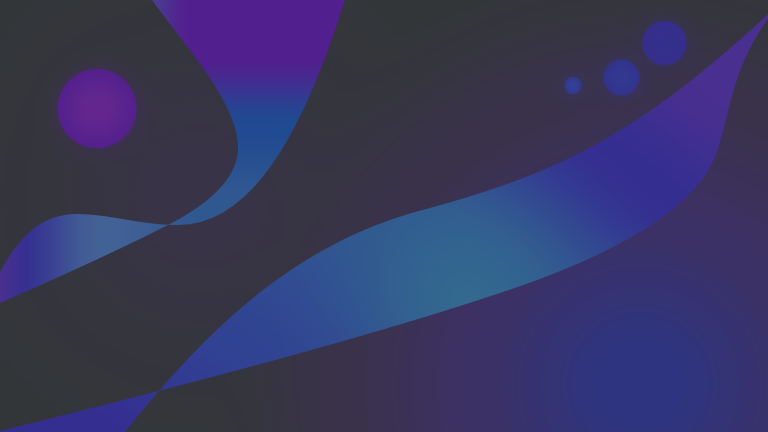
This background is drawn by a WebGL 2 fragment shader. Its source:

```glsl
#version 300 es
precision highp float;
// Two twisted ribbons and a few glowing discs over a dark, softly lit backdrop.
// Ribbons are even-odd fills between cubic curves; their sheen and the backdrop
// are smooth colour ramps. Lengths are in a layout grid 432 units high.

uniform vec2 u_resolution;
out vec4 fragColor;

const float GRID_HEIGHT = 432.0;
const int CURVE_STEPS = 20;

// Backdrop, from the heart of the lower right glow outwards
const vec2 GLOW_CENTRE = vec2(640.0, 47.0);
const vec3 GLOW_BLUE = vec3(0.180, 0.205, 0.500);
const vec3 GLOW_PURPLE = vec3(0.238, 0.190, 0.390);
const vec3 GLOW_HAZE = vec3(0.225, 0.197, 0.290);
const vec3 NIGHT = vec3(0.200, 0.212, 0.222);
const vec2 HAZE_CENTRE = vec2(200.0, 235.0);

// Ribbon colours
const vec3 VIOLET = vec3(0.320, 0.120, 0.555);
const vec3 PURPLE = vec3(0.285, 0.185, 0.560);
const vec3 INDIGO = vec3(0.205, 0.180, 0.570);
const vec3 BLUE = vec3(0.190, 0.260, 0.575);
const vec3 AZURE = vec3(0.125, 0.290, 0.570);
const vec3 STEEL = vec3(0.190, 0.345, 0.565);
const vec3 PALE = vec3(0.260, 0.380, 0.585);
const vec3 TEAL = vec3(0.200, 0.415, 0.560);
const vec2 TEAL_CENTRE = vec2(465.0, 130.0);

// Discs: centre and radius, then core and rim colours
const int DISC_COUNT = 4;
const vec3 DISCS[DISC_COUNT] = vec3[](vec3(97.0, 323.5, 39.5),
    vec3(664.5, 389.0, 22.0), vec3(621.5, 354.5, 18.0), vec3(573.0, 346.5, 8.5));
const vec3 DISC_CORES[DISC_COUNT] = vec3[](vec3(0.39, 0.15, 0.56),
    vec3(0.20, 0.19, 0.55), vec3(0.20, 0.22, 0.56), vec3(0.20, 0.25, 0.58));
const vec3 DISC_RIMS[DISC_COUNT] = vec3[](vec3(0.33, 0.13, 0.55),
    vec3(0.21, 0.18, 0.54), vec3(0.20, 0.20, 0.55), vec3(0.20, 0.22, 0.55));

// Outline being filled: distance to it, and whether the point lies inside
struct Fill { float dist; bool inside; };

vec2 cubic(vec2 a, vec2 b, vec2 c, vec2 d, float t) {
    float s = 1.0 - t;
    return s * s * s * a + 3.0 * s * t * (s * b + t * c) + t * t * t * d;
}

// Adds one curved edge; each crossing to the right flips the inside state
void addEdge(inout Fill fill, vec2 p, vec2 a, vec2 b, vec2 c, vec2 d) {
    vec2 from = a;
    for (int i = 1; i <= CURVE_STEPS; i++) {
        vec2 to = cubic(a, b, c, d, float(i) / float(CURVE_STEPS));
        vec2 along = to - from, rel = p - from;
        float h = clamp(dot(rel, along) / dot(along, along), 0.0, 1.0);
        fill.dist = min(fill.dist, length(rel - along * h));
        if ((from.y > p.y) != (to.y > p.y) && rel.x < along.x * rel.y / along.y)
            fill.inside = !fill.inside;
        from = to;
    }
}

float coverage(Fill fill, float pixel) {
    return clamp(0.5 + (fill.inside ? fill.dist : -fill.dist) / pixel, 0.0, 1.0);
}

float bell(vec2 p, vec2 centre, float radius) {
    vec2 q = (p - centre) / radius;
    return exp(-dot(q, q));
}

vec3 backdrop(vec2 p) {
    float d = length(p - GLOW_CENTRE);
    vec3 col = mix(GLOW_BLUE, GLOW_PURPLE, smoothstep(20.0, 185.0, d));
    col = mix(col, GLOW_HAZE, smoothstep(160.0, 310.0, d));
    col = mix(col, NIGHT, smoothstep(290.0, 430.0, d));
    return mix(col, GLOW_HAZE, 0.85 * bell(p, HAZE_CENTRE, 150.0) * smoothstep(250.0, 400.0, d));
}

vec3 upperSheen(vec2 p) {
    vec3 drop = mix(STEEL, AZURE, smoothstep(225.0, 310.0, p.y));
    drop = mix(drop, VIOLET, smoothstep(305.0, 378.0, p.y));
    vec3 tail = mix(PURPLE, INDIGO, smoothstep(0.0, 30.0, p.x));
    tail = mix(tail, PALE, smoothstep(15.0, 100.0, p.x));
    return mix(tail, drop, smoothstep(110.0, 195.0, p.x));
}

vec3 lowerSheen(vec2 p) {
    float t = dot(p, vec2(0.6, 0.8));
    vec3 col = mix(INDIGO, BLUE, smoothstep(60.0, 220.0, t));
    col = mix(col, STEEL, smoothstep(200.0, 410.0, t));
    col = mix(col, INDIGO, smoothstep(430.0, 585.0, t));
    col = mix(col, PURPLE, smoothstep(590.0, 700.0, t));
    return mix(col, TEAL, 0.9 * bell(p, TEAL_CENTRE, 95.0));
}

void main() {
    float pixel = GRID_HEIGHT / u_resolution.y;
    vec2 p = gl_FragCoord.xy * pixel;
    vec3 col = backdrop(p);

    // Discs with a faint halo
    for (int i = 0; i < DISC_COUNT; i++) {
        float r = DISCS[i].z, d = length(p - DISCS[i].xy);
        col = mix(col, DISC_RIMS[i], 0.2 * exp(-max(d - r, 0.0) / 7.0));
        vec3 body = mix(DISC_CORES[i], DISC_RIMS[i], smoothstep(0.2, 1.0, d / r));
        col = mix(col, body, clamp(0.5 + (r - d) / pixel, 0.0, 1.0));
    }

    // Upper ribbon: the strand from the top left, then the one rising to the right
    Fill upper = Fill(1e4, false);
    addEdge(upper, p, vec2(152, 432), vec2(190, 380), vec2(238, 327), vec2(238, 284));
    addEdge(upper, p, vec2(238, 284), vec2(238, 252), vec2(205, 226), vec2(168, 207));
    addEdge(upper, p, vec2(168, 207), vec2(115, 180), vec2(50, 151), vec2(0, 129));
    addEdge(upper, p, vec2(0, 160), vec2(20, 197), vec2(42, 217), vec2(75, 218));
    addEdge(upper, p, vec2(75, 218), vec2(110, 218), vec2(140, 207), vec2(178, 207));
    addEdge(upper, p, vec2(178, 207), vec2(260, 207), vec2(310, 322), vec2(345, 432));
    col = mix(col, upperSheen(p), coverage(upper, pixel));

    // Lower ribbon: up along the crest to the tip, back along the belly
    Fill lower = Fill(1e4, false);
    addEdge(lower, p, vec2(125, 0), vec2(210, 107), vec2(300, 192), vec2(430, 224));
    addEdge(lower, p, vec2(430, 224), vec2(560, 260), vec2(640, 297), vec2(780, 429));
    addEdge(lower, p, vec2(780, 429), vec2(733, 372), vec2(732, 327), vec2(718, 284));
    addEdge(lower, p, vec2(718, 284), vec2(700, 220), vec2(600, 172), vec2(500, 139));
    addEdge(lower, p, vec2(500, 139), vec2(350, 89), vec2(157, 40), vec2(-4, 0));
    col = mix(col, lowerSheen(p), coverage(lower, pixel));

    fragColor = vec4(col, 1.0);
}
```
